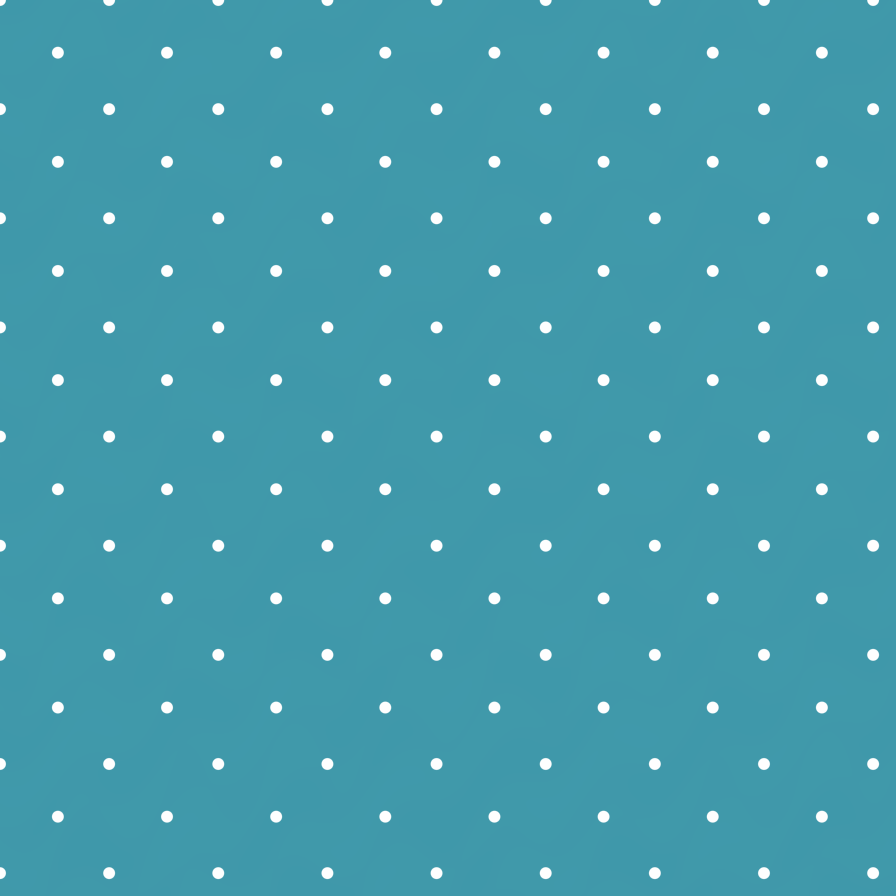
Write a WebGL 1 fragment shader that draws this pattern.

```glsl
precision highp float;
// Small white polka dots on a flat teal ground, in staggered rows.
// Two square lattices of discs share one pitch; the second is shifted by
// roughly half a step. Layered sines give the ground a barely visible mottle.

uniform vec2 u_resolution;

const float PITCH = 0.12181;                    // about 8.2 repeats per side
const float DOT_RADIUS = 0.0066;
const vec2 EDGE_ORIGIN = vec2(0.0, 1.0);        // lattice starting at the top left
const vec2 INNER_ORIGIN = vec2(0.0646, 0.9412); // staggered lattice
const vec3 TEAL = vec3(0.25, 0.598, 0.667);
const vec3 WHITE = vec3(0.996);

// Signed distance to the nearest disc of a square lattice
float dotLattice(vec2 p, vec2 origin, float pitch, float radius) {
  vec2 cell = fract((p - origin) / pitch + 0.5) - 0.5;
  return length(cell * pitch) - radius;
}

// Soft variation in the range -1 to 1
float mottle(vec2 p) {
  float broad = sin(p.x * 31.0 + 2.0 * sin(p.y * 23.0));
  float fine = sin(p.y * 67.0 - p.x * 41.0 + 1.5 * sin(p.x * 53.0));
  return 0.5 * (broad + fine);
}

// Antialiased coverage of a signed distance
float coverage(float dist, float pixel) {
  return 1.0 - smoothstep(-0.75 * pixel, 0.75 * pixel, dist);
}

void main() {
  float pixel = 1.0 / min(u_resolution.x, u_resolution.y);
  vec2 p = gl_FragCoord.xy * pixel;

  // Ground
  vec3 color = TEAL + 0.002 * mottle(p);

  // Dots
  float edgeDots = dotLattice(p, EDGE_ORIGIN, PITCH, DOT_RADIUS);
  float innerDots = dotLattice(p, INNER_ORIGIN, PITCH, DOT_RADIUS);
  color = mix(color, WHITE, coverage(min(edgeDots, innerDots), pixel));

  gl_FragColor = vec4(color, 1.0);
}
```
